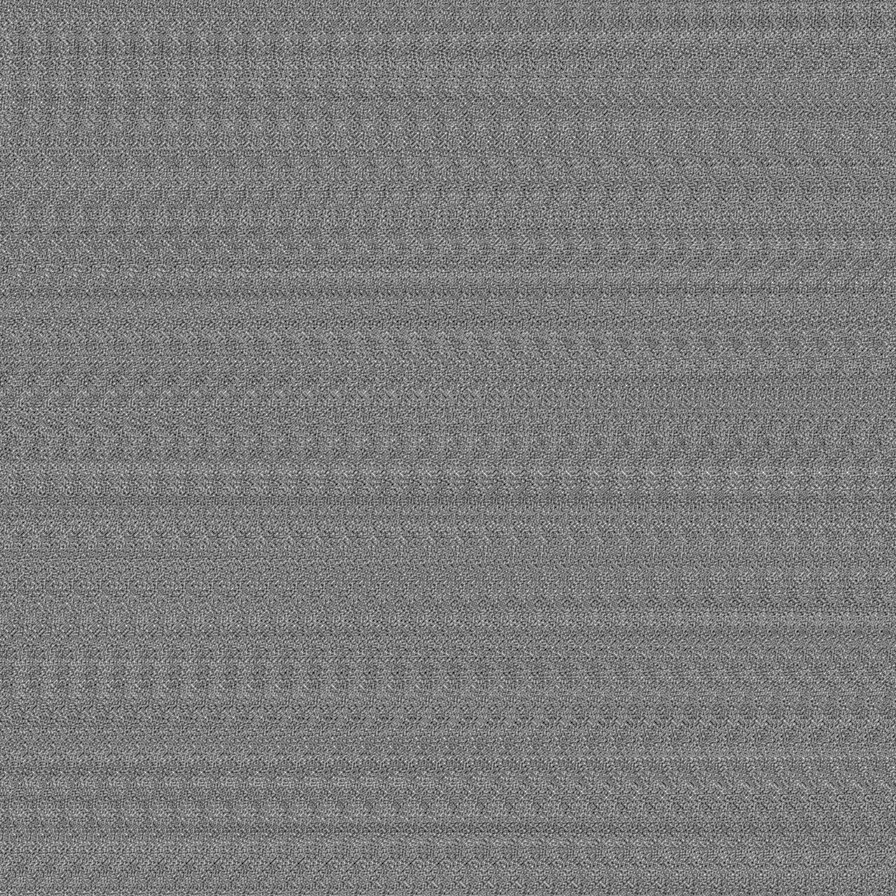
Write a three.js fragment shader that draws this pattern.

```glsl
// Fine grey diagonal grain whose texture repeats across and slowly drifts, row by row.
varying vec2 vUv;

const float TAU = 6.2831853;
const float REPEATS_ACROSS = 32.0;
const float BANDS_DOWN = 30.0;
const vec2 GRAINS_PER_REPEAT = vec2(9.0, 11.0);
const float MEAN_GREY = 0.483;

float hash(vec2 cell, float seed) {
  vec3 p = fract(vec3(cell.xyx + seed) * vec3(0.1031, 0.1030, 0.0973));
  p += dot(p, p.yzx + 33.33);
  return fract((p.x + p.y) * p.z);
}

// Unit gradient of a lattice point; it turns a little from one repeat to the next.
vec2 latticeGradient(vec2 cell, vec2 period, float turn, float seed) {
  float repeatIndex = floor((cell.x + 0.5) / period.x);
  vec2 home = cell - repeatIndex * period;
  float drift = turn * (hash(home, seed + 17.0) - 0.5) * repeatIndex;
  float angle = TAU * hash(home, seed) + drift;
  return vec2(cos(angle), sin(angle));
}

// Gradient noise that repeats along a whole-cell period vector.
float repeatNoise(vec2 p, vec2 period, float turn, float seed) {
  vec2 cell = floor(p);
  vec2 f = p - cell;
  vec2 w = f * f * f * (f * (f * 6.0 - 15.0) + 10.0);
  vec2 e = vec2(1.0, 0.0);
  float a = dot(latticeGradient(cell, period, turn, seed), f);
  float b = dot(latticeGradient(cell + e.xy, period, turn, seed), f - e.xy);
  float c = dot(latticeGradient(cell + e.yx, period, turn, seed), f - e.yx);
  float d = dot(latticeGradient(cell + e.xx, period, turn, seed), f - e.xx);
  return mix(mix(a, b, w.x), mix(c, d, w.x), w.y);
}

// Speckle on a diagonal lattice, a little longer along the rising diagonal.
float fineGrain(vec2 uv) {
  vec2 diagonal = vec2(uv.x + uv.y, uv.y - uv.x);
  vec2 p = diagonal * REPEATS_ACROSS * GRAINS_PER_REPEAT;
  vec2 period = GRAINS_PER_REPEAT * vec2(1.0, -1.0);
  return repeatNoise(p, period, 0.3, 3.0);
}

// Lifts sparse bright and dark specks above the mid greys.
float speckContrast(float n) {
  return n * (0.42 + 0.7 * n * n);
}

// Soft tufts, two cells to each repeat and band.
float tufts(vec2 uv) {
  vec2 p = uv * vec2(REPEATS_ACROSS, BANDS_DOWN) * 2.0;
  return repeatNoise(p, vec2(2.0, 0.0), 0.2, 41.0);
}

// Long faint streaks that lighten or darken whole rows.
float rowStreaks(vec2 uv) {
  return repeatNoise(uv * vec2(3.0, BANDS_DOWN * 3.0), vec2(64.0, 0.0), 0.0, 73.0);
}

void main() {
  float grey = MEAN_GREY
    + speckContrast(fineGrain(vUv))
    + 0.08 * tufts(vUv)
    + 0.03 * rowStreaks(vUv);
  gl_FragColor = vec4(vec3(clamp(grey, 0.0, 1.0)), 1.0);
}
```
